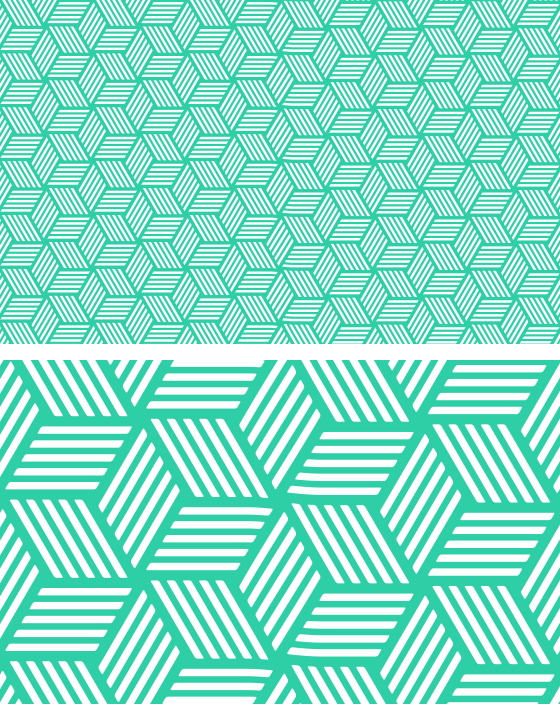
Top: the whole. Bottom: its middle third, enlarged.
Give the GLSL for this pattern, as a Shadertoy shader.

```glsl
// Rhombus cubes tiled in a hexagonal lattice, each face filled with five white stripes on mint.

const float ROOT3 = 1.7320508;

// Signed distance to the stripes of the faces that lean along the x axis;
// lattice points are one unit apart and lie in vertical columns.
float stripedFace(vec2 p) {
    // Fold the plane onto one rhombus centred at the origin
    p -= vec2(ROOT3, 1.0) * 0.25;
    float column = round(p.x / (0.5 * ROOT3));
    p -= column * vec2(0.5 * ROOT3, 0.5);
    p.y -= round(p.y);

    // Nearest of five stripes, with ends cut parallel to the slanted sides
    float pitch = 0.086;
    float stripe = clamp(round(p.y / pitch), -2.0, 2.0);
    float across = abs(p.y - stripe * pitch) - 0.0228;
    float along = abs(p.x - p.y / ROOT3) * 0.5 * ROOT3 - 0.242;

    // Slightly rounded corners
    float radius = 0.010;
    vec2 corner = vec2(along, across) + radius;
    return length(max(corner, 0.0)) + min(max(corner.x, corner.y), 0.0) - radius;
}

void mainImage(out vec4 fragColor, in vec2 fragCoord) {
    vec2 p = fragCoord / iResolution.x;

    // The right half sits slightly lower than the left
    p.y += 0.0033 * smoothstep(0.48, 0.525, p.x);

    // Lattice units: column spacing and row spacing in canvas widths
    vec2 lattice = (p - vec2(0.0807, 0.5677)) / vec2(0.08385, 0.0962);
    lattice.x *= 0.5 * ROOT3;

    // The three face directions are thirds of a turn apart
    mat2 thirdTurn = mat2(-0.5, 0.5 * ROOT3, -0.5 * ROOT3, -0.5);
    float dist = 1.0;
    for (int face = 0; face < 3; face++) {
        dist = min(dist, stripedFace(lattice));
        lattice = thirdTurn * lattice;
    }

    float pixel = 1.0 / (iResolution.x * 0.0962);
    float coverage = clamp(0.5 - dist / pixel, 0.0, 1.0);
    vec3 mint = vec3(0.18, 0.81, 0.65);
    vec3 white = vec3(0.995, 1.0, 1.0);
    fragColor = vec4(mix(mint, white, coverage), 1.0);
}
```
